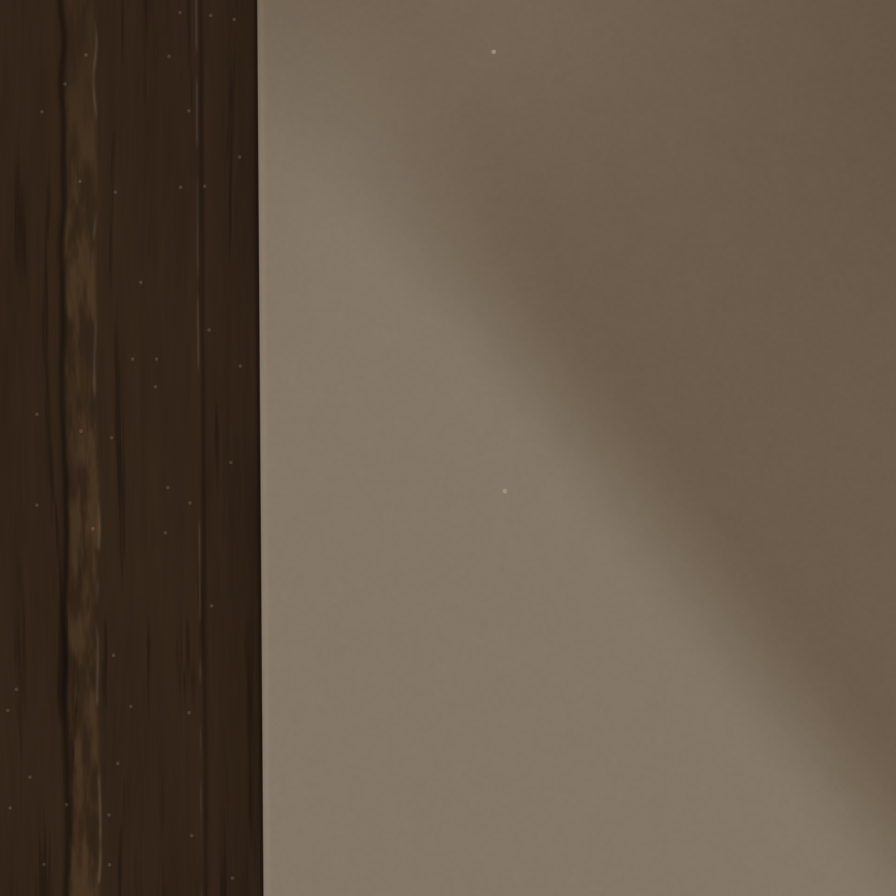
A WebGL 2 fragment shader for this texture:

```glsl
#version 300 es
precision highp float;

uniform vec2 u_resolution;
out vec4 fragColor;

const vec3 WOOD_DARK = vec3(0.155, 0.110, 0.072);
const vec3 WOOD_LIGHT = vec3(0.235, 0.170, 0.114);
const vec3 RIDGE_TINT = vec3(0.34, 0.255, 0.165);
const vec3 WALL_LIT = vec3(0.515, 0.465, 0.400);
const vec3 WALL_SHADE = vec3(0.425, 0.362, 0.298);
const vec3 SPECK_TINT = vec3(0.68, 0.62, 0.53);

float hash(vec2 p) {
    vec3 q = fract(vec3(p.xyx) * 0.1031);
    q += dot(q, q.yzx + 33.33);
    return fract((q.x + q.y) * q.z);
}

float noise(vec2 p) {
    vec2 i = floor(p), f = fract(p);
    f = f * f * (3.0 - 2.0 * f);
    return mix(mix(hash(i), hash(i + vec2(1, 0)), f.x),
               mix(hash(i + vec2(0, 1)), hash(i + vec2(1, 1)), f.x), f.y);
}

float fbm(vec2 p) {
    float sum = 0.0, amp = 0.5;
    for (int i = 0; i < 4; i++) {
        sum += amp * noise(p);
        p = p * 2.03 + 17.0;
        amp *= 0.5;
    }
    return sum / 0.9375;
}

float line(float x, float center, float width) {
    float t = (x - center) / width;
    return exp(-t * t);
}

float band(float x, float left, float right, float soft) {
    return smoothstep(left - soft, left + soft, x)
         * (1.0 - smoothstep(right - soft, right + soft, x));
}

// One randomly placed dot in some of the grid cells
float specks(vec2 p, float cells, float radius, float density, float seed) {
    vec2 id = floor(p * cells);
    vec2 center = 0.2 + 0.6 * vec2(hash(id + seed), hash(id + seed + 41.0));
    float d = length(fract(p * cells) - center) / cells;
    return step(hash(id + seed + 83.0), density) * (1.0 - smoothstep(radius * 0.4, radius, d));
}

vec3 woodColor(vec2 p) {
    float x = p.x - 0.006 * (1.0 - p.y);
    float bend = 0.012 * (noise(vec2(x * 12.0, p.y * 3.0)) - 0.5);
    float grain = fbm(vec2((x + bend) * 130.0, p.y * 7.0));
    float fibre = fbm(vec2((x + bend) * 330.0, p.y * 22.0));
    float patches = fbm(vec2(x * 16.0, p.y * 5.0) + 9.0);
    vec3 color = mix(WOOD_DARK, WOOD_LIGHT, 0.20 + 0.30 * grain + 0.22 * fibre + 0.30 * (patches - 0.4));

    // Dark pores that follow the grain
    float pores = smoothstep(0.62, 0.82, fbm(vec2((x + bend) * 90.0, p.y * 4.0) + 31.0));
    color *= 1.0 - 0.25 * pores;

    // Raised ridge with a dark groove and a worn edge
    float wobble = 0.005 * (noise(vec2(p.y * 22.0, 3.0)) - 0.5);
    float ridge = band(x + wobble, 0.071, 0.106, 0.004);
    float worn = fbm(vec2(x * 110.0, p.y * 24.0) + 5.0);
    float ridgeFade = mix(0.55, 0.25, smoothstep(0.72, 0.95, p.y));
    color = mix(color, RIDGE_TINT, ridge * ridgeFade * smoothstep(0.25, 0.75, worn));
    color *= 1.0 - 0.35 * line(x + wobble, 0.069, 0.004);
    color += 0.075 * line(x + wobble, 0.105, 0.0018) * smoothstep(0.35, 0.7, noise(vec2(p.y * 35.0, 8.0)));

    // Narrow seam on the right board
    float chipped = smoothstep(0.35, 0.75, noise(vec2(p.y * 28.0, 19.0)));
    color += 0.065 * line(x, 0.219, 0.0014) * chipped;
    color *= 1.0 - 0.22 * line(x, 0.224, 0.0028);
    color *= 1.0 - 0.10 * smoothstep(0.225, 0.285, x);
    return color + 0.10 * specks(p, 36.0, 0.0028, 0.12, 7.0);
}

vec3 wallColor(vec2 p, float edge) {
    // Soft diagonal shadow, more diffuse toward the top
    float across = dot(p - vec2(0.69, 0.465), vec2(0.798, 0.603));
    float blur = mix(0.075, 0.15, smoothstep(0.55, 1.0, p.y));
    float shade = smoothstep(-blur, blur, across);
    vec3 color = mix(WALL_LIT, WALL_SHADE, shade);

    // Faint bounce at the top and falloff toward the corners
    vec2 bounce = (p - vec2(0.54, 0.97)) / vec2(0.20, 0.17);
    color += vec3(0.028, 0.030, 0.031) * exp(-dot(bounce, bounce));
    color -= 0.028 * smoothstep(0.75, 1.05, p.x) * smoothstep(0.4, 1.0, p.y);
    color -= 0.022 * (1.0 - smoothstep(0.0, 0.12, p.x - edge)) * smoothstep(0.5, 1.0, p.y);

    // Plaster mottling and sparse dust
    color += 0.008 * (fbm(p * 45.0) - 0.5) + 0.008 * (noise(p * 240.0) - 0.5);
    return mix(color, SPECK_TINT, 0.7 * specks(p, 8.0, 0.0035, 0.10, 3.0));
}

void main() {
    vec2 p = gl_FragCoord.xy / u_resolution;
    float pixel = 1.0 / u_resolution.x;
    float edge = mix(0.294, 0.287, p.y);
    float wallMask = smoothstep(-pixel, pixel, p.x - edge);
    vec3 wood = woodColor(p) * (1.0 - 0.35 * line(p.x, edge - 0.001, 0.003));
    vec3 wall = wallColor(p, edge) + 0.02 * line(p.x, edge + 0.005, 0.003);
    fragColor = vec4(mix(wood, wall, wallMask), 1.0);
}
```
